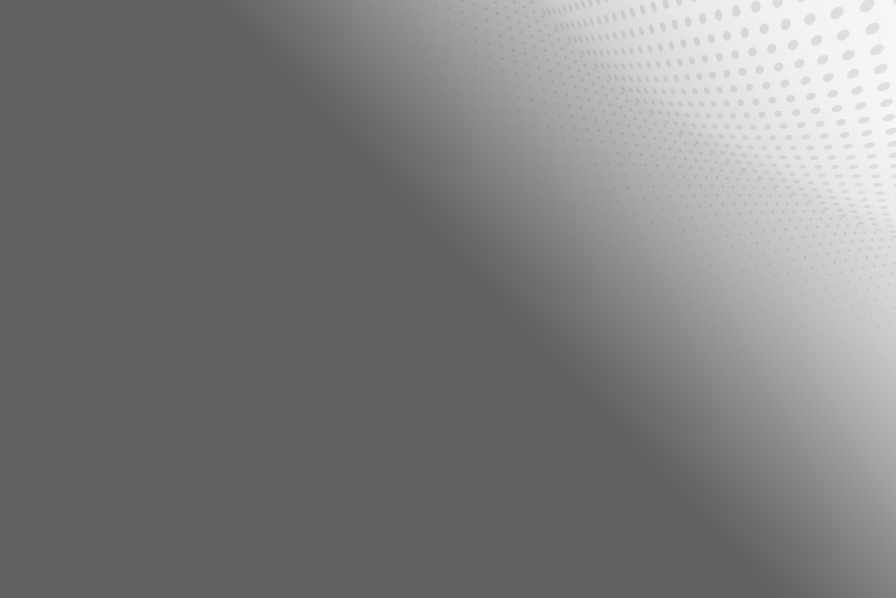
Write a Shadertoy shader that draws this background.

```glsl
// A soft diagonal fade from dark grey to white, with a folded halftone sheet
// in the upper right. A cubic curve marks the fold; staggered dots are laid
// along and across it, packed tightly at the fold and spreading away from it.

#define FADE_START 0.945    // where the fade leaves the dark grey
#define FADE_RISE 1.2       // linear steepness of the fade
#define FADE_CURVE 1.8      // quadratic steepness of the fade
#define ROW_GAP 0.006       // dot row spacing at the fold
#define COLUMN_GAP 0.030    // dot column spacing at the fold
#define DOT_SHAPE vec2(0.14, 0.39)  // dot radii as shares of the spacing
#define FAINT_RADIUS 0.0026 // largest dot radius below the fold
#define SHEET_LIGHT 0.035   // brightening of the upper sheet

const vec3 DARK_GREY = vec3(0.378);
const vec3 SOFT_WHITE = vec3(0.965, 0.965, 0.972);
const vec2 FADE_AXIS = vec2(0.729, 0.685);
const vec2 FOLD_AXIS = vec2(0.837, -0.548);
const vec2 FOLD_CENTER = vec2(1.20, 0.73);

// Approximate signed distance to the fold, positive on the upper sheet
float foldDistance(vec2 p) {
    float q = 1.5 - p.x;
    float height = 0.60 + 0.40 * q + 0.68 * q * q * q;
    float slope = 0.40 + 2.04 * q * q;
    return (p.y - height) / sqrt(1.0 + slope * slope);
}

// Coverage of the staggered dots, whose spacing grows away from the fold
float halftone(vec2 p, float s, float pixel) {
    bool upper = s > 0.0;
    float away = abs(s);
    float growth = upper ? 0.080 : 0.055;
    vec2 gap = vec2(COLUMN_GAP + (upper ? 0.11 : 0.03) * away,
                    ROW_GAP + growth * away);

    // Integrating 1 / spacing gives the row coordinate
    float row = log(1.0 + growth * away / ROW_GAP) / growth;
    float column = dot(p - FOLD_CENTER, FOLD_AXIS) / gap.x;
    column += 0.5 * mod(floor(row), 2.0);

    vec2 offset = (fract(vec2(column, row)) - 0.5) * gap;
    vec2 radius = gap * DOT_SHAPE;
    if (!upper) {
        float shrink = 1.0 - 0.65 * smoothstep(0.0, 0.32, away);
        radius = min(radius, vec2(FAINT_RADIUS * shrink));
    }
    float edge = (length(offset / radius) - 1.0) * min(radius.x, radius.y);
    return clamp(0.5 - edge / pixel, 0.0, 1.0);
}

void mainImage(out vec4 fragColor, in vec2 fragCoord) {
    vec2 p = fragCoord / iResolution.xy * vec2(1.5, 1.0);
    float pixel = 1.0 / iResolution.y;

    // Diagonal fade
    float t = max(dot(p, FADE_AXIS) - FADE_START, 0.0);
    vec3 color = mix(DARK_GREY, SOFT_WHITE,
                     tanh(FADE_RISE * t + FADE_CURVE * t * t));

    // Light on the upper sheet
    float s = foldDistance(p);
    color += SHEET_LIGHT * smoothstep(-0.005, 0.05, s)
           * (1.0 - 0.6 * smoothstep(0.15, 0.37, s));

    // Dots, fading out below the fold
    float strength = s > 0.0 ? mix(0.055, 0.085, smoothstep(0.0, 0.2, s))
                             : 0.055 * smoothstep(-0.36, -0.02, s);
    strength *= smoothstep(0.05, 0.30, t);
    color -= strength * halftone(p, s, pixel);

    fragColor = vec4(clamp(color, 0.0, 1.0), 1.0);
}
```
